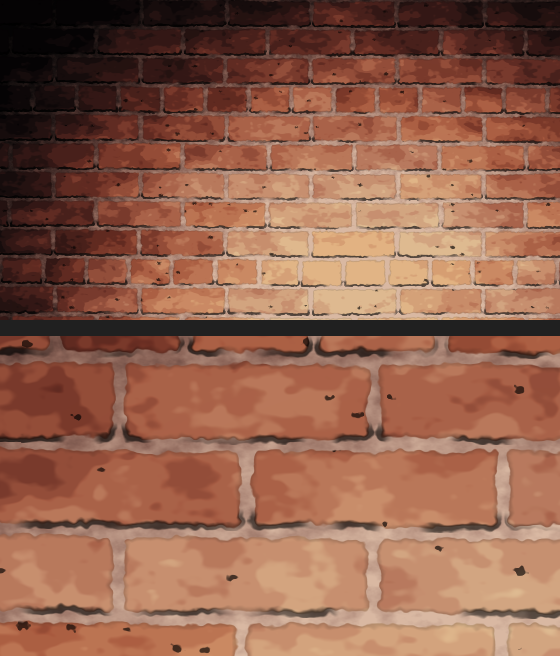
Top, the full canvas; bottom, a detail of the centre.
Reproduce this texture procedurally as a Shadertoy shader.

```glsl
#define ROW_H 0.0899
#define BRICK_W 0.2685
#define JOINT 0.0066
#define CORNER 0.006
#define ROUGHNESS 0.0085
#define LAMP vec2(1.15, 0.10)
#define LAMP_FALLOFF vec2(0.68, 0.85)
#define TONE_STEPS 13.0
#define PIT_CELL 0.027

const vec3 RAMP[7] = vec3[7](
    vec3(0.02, 0.01, 0.015), vec3(0.09, 0.05, 0.05), vec3(0.22, 0.10, 0.09),
    vec3(0.42, 0.19, 0.15), vec3(0.64, 0.36, 0.27), vec3(0.77, 0.55, 0.43),
    vec3(0.87, 0.73, 0.57));

float hash(vec2 p) {
    vec3 q = fract(p.xyx * vec3(0.1031, 0.1030, 0.0973));
    q += dot(q, q.yzx + 33.33);
    return fract((q.x + q.y) * q.z);
}

float noise(vec2 p) {
    vec2 i = floor(p), f = fract(p);
    f = f * f * (3.0 - 2.0 * f);
    return mix(mix(hash(i), hash(i + vec2(1, 0)), f.x),
               mix(hash(i + vec2(0, 1)), hash(i + vec2(1, 1)), f.x), f.y);
}

float fbm(vec2 p) {
    float sum = 0.0, amp = 0.5;
    for (int i = 0; i < 4; i++) {
        sum += amp * noise(p);
        p = mat2(1.6, 1.2, -1.2, 1.6) * p + 7.3;
        amp *= 0.5;
    }
    return sum / 0.9375;
}

vec3 ramp(float tone) {
    float t = clamp(tone, 0.0, 1.0) * 6.0;
    vec3 col = RAMP[0];
    for (int i = 1; i < 7; i++)
        col = mix(col, RAMP[i], clamp(t - float(i - 1), 0.0, 1.0));
    return col;
}

// Flatten a tone into soft-edged steps
float posterize(float tone) {
    float t = tone * TONE_STEPS;
    return (floor(t) + smoothstep(0.3, 0.7, fract(t))) / TONE_STEPS;
}

float roundBox(vec2 p, vec2 halfSize, float r) {
    vec2 q = abs(p) - halfSize + r;
    return length(max(q, 0.0)) + min(max(q.x, q.y), 0.0) - r;
}

// Sparse irregular holes: 1 inside, 0 outside
float pits(vec2 p, float aa) {
    vec2 cell = floor(p / PIT_CELL);
    float chance = hash(cell + 91.0);
    vec2 centre = 0.3 + 0.4 * vec2(hash(cell + 5.0), hash(cell + 17.0));
    vec2 d = (fract(p / PIT_CELL) - centre) * PIT_CELL;
    float r = 0.0015 + 0.004 * hash(cell + 43.0);
    float edge = length(d * vec2(0.8, 1.2)) + 0.005 * (noise(p * 260.0) - 0.5);
    return step(0.93, chance) * (1.0 - smoothstep(r - aa, r + aa, edge));
}

void mainImage(out vec4 fragColor, in vec2 fragCoord) {
    vec2 p = fragCoord / iResolution.y;
    float aa = 1.0 / iResolution.y;

    // Courses, counted from the top and sagging slightly
    float depth = 1.0 - p.y + 0.002 + 0.007 * max(1.0 - p.x, 0.0)
                + 0.004 * (noise(p * vec2(4.0, 9.0)) - 0.5);
    float row = floor(depth / ROW_H);
    float v = fract(depth / ROW_H);

    // Every sixth course is laid with half-length bricks
    bool header = mod(row, 6.0) == 3.0;
    float width = header ? 0.5 * BRICK_W : BRICK_W;
    float shift = header ? 0.64 + 0.04 * row : 0.63 + 0.49 * mod(row, 2.0);
    float along = (p.x + 0.010 * (noise(vec2(p.x * 5.0, row * 7.1)) - 0.5)) / width - shift;
    vec2 id = vec2(floor(along), row);
    float random = hash(id + 23.0);

    // Worn brick outline
    vec2 local = (vec2(fract(along), v) - 0.5) * vec2(width, ROW_H);
    float d = roundBox(local, 0.5 * vec2(width, ROW_H) - JOINT, CORNER);
    d += ROUGHNESS * (fbm(p * vec2(38.0, 55.0)) - 0.5)
       + 0.004 * (noise(p * 150.0) - 0.5);
    float brick = 1.0 - smoothstep(-aa, aa, d);

    // Pool of light, fading to black at the top left
    float q = length((p - LAMP) * LAMP_FALLOFF);
    float light = 1.06 - 0.5 * q - 0.62 * q * q;
    float lit = smoothstep(0.1, 0.8, light);

    // Blotchy brick faces
    float blotch = fbm(p * vec2(13.0, 22.0) + id * 3.7) - 0.5;
    float tone = light + 0.13 * (random - 0.55) + 0.32 * blotch
               + 0.06 * (noise(p * vec2(70.0, 100.0)) - 0.5);
    vec3 face = ramp(posterize(tone));
    face *= mix(vec3(1.0), vec3(1.02, 0.95, 0.87), lit * hash(id + 61.0));
    face *= 1.0 - 0.65 * pits(p, aa);
    face *= 1.0 - 0.16 * smoothstep(-0.005, 0.0, d);

    // Paler, greyer mortar
    float grain = fbm(p * vec2(60.0, 85.0)) - 0.5;
    vec3 mortar = ramp(light + 0.08 + 0.30 * grain);
    float grey = dot(mortar, vec3(0.3, 0.5, 0.2));
    mortar = mix(mortar, grey * vec3(1.13, 0.97, 0.92), 0.6);

    // Broken shadow under each brick
    float under = smoothstep(0.72, 0.86, v) * smoothstep(-0.004, 0.0, d)
                * (1.0 - smoothstep(0.003, 0.006, d));
    float gaps = smoothstep(0.32, 0.62, noise(p * vec2(24.0, 12.0) + 9.0) + 0.25 * (1.0 - lit));

    vec3 col = mix(mortar, face, brick);
    col *= 1.0 - under * gaps * mix(0.9, 0.6, lit);
    fragColor = vec4(col, 1.0);
}
```
